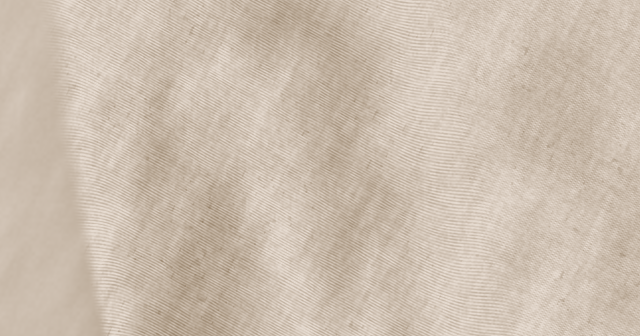
A Shadertoy shader for this texture:

```glsl
// Draped linen: soft folds lit from the side, with fine weft threads that
// bend over each ridge. A single tone value is built from fold shading,
// yarn noise and the thread wave, then mapped onto a beige ramp.

#define SHADE_COLOR vec3(0.69, 0.62, 0.54)
#define LIGHT_COLOR vec3(0.85, 0.80, 0.75)
#define BASE_TONE 0.84
#define FOLD_DEPTH 1.45
#define THREADS 100.0
#define THREAD_SLOPE 0.62
#define THREAD_CONTRAST 0.27
#define MOTTLE 0.62
#define YARN 0.50
#define GRAIN 0.32
#define FLECKS 0.45

const float TAU = 6.2831853;

float hash(vec2 p) {
    return fract(sin(dot(p, vec2(127.1, 311.7))) * 43758.5453);
}

float noise(vec2 p) {
    vec2 i = floor(p), f = fract(p);
    f = f * f * (3.0 - 2.0 * f);
    return mix(mix(hash(i), hash(i + vec2(1, 0)), f.x),
               mix(hash(i + vec2(0, 1)), hash(i + vec2(1, 1)), f.x), f.y);
}

float fbm(vec2 p) {
    float sum = 0.0, gain = 0.5;
    for (int i = 0; i < 4; i++) {
        sum += gain * noise(p);
        p = p * 2.03 + 17.3;
        gain *= 0.5;
    }
    return sum / 0.9375;
}

// Soft leaning patch of shade or light
float patchAt(vec2 p, vec2 center, vec2 size, float lean) {
    vec2 d = p - center;
    d.x -= lean * d.y;
    d /= size;
    return exp(-dot(d, d));
}

// Integral of a smooth 0-to-1 step at x = 0
float ramp(float x, float width) {
    return 0.5 * (x + width * log(2.0 * cosh(x / width)));
}

// Broad light and shade of the cloth in front of the left fold
float foldShading(vec2 p, float edge, float across) {
    float relief = 0.0;
    relief -= 0.42 * patchAt(p, vec2(0.46, 0.60), vec2(0.06, 0.25), 0.15);
    relief -= 0.56 * patchAt(p, vec2(0.56, 0.06), vec2(0.16, 0.34), 0.08);
    relief -= 0.24 * patchAt(p, vec2(0.66, 0.36), vec2(0.08, 0.17), -0.25);
    relief -= 0.38 * patchAt(p, vec2(0.87, 0.93), vec2(0.22, 0.15), -0.4);
    relief -= 0.40 * patchAt(p, vec2(1.03, 0.64), vec2(0.11, 0.24), 0.1);
    relief -= 0.20 * patchAt(p, vec2(1.08, 0.26), vec2(0.16, 0.25), 0.3);
    relief -= 0.15 * patchAt(p, vec2(1.72, 0.58), vec2(0.16, 0.36), -0.3);
    relief += 0.17 * patchAt(p, vec2(0.85, 0.22), vec2(0.07, 0.35), -0.3);
    relief += 0.10 * patchAt(p, vec2(0.66, 0.76), vec2(0.12, 0.18), -0.2);
    relief += 0.16 * exp(-pow((edge - 0.04) / 0.07, 2.0));
    relief += 0.10 * exp(-pow((across - 1.42) / 0.12, 2.0));
    return BASE_TONE + FOLD_DEPTH * relief;
}

void mainImage(out vec4 fragColor, in vec2 fragCoord) {
    vec2 p = fragCoord / iResolution.y;

    // Fold edge on the left, and a coordinate that follows the leaning ridges
    float edge = p.x - 0.31 + 0.16 * p.y + 0.012 * sin(3.0 * p.y);
    float across = p.x + 0.22 * p.y;
    float front = smoothstep(-0.7, 1.0, edge / mix(0.02, 0.07, p.y));
    float rightSide = smoothstep(1.42, 1.62, across);

    // Thread coordinates: level on the ridges, sloping in between
    float bend = ramp(across - 0.39, 0.05) - ramp(across - 1.37, 0.07)
               + ramp(across - 1.54, 0.06);
    float weft = p.y + THREAD_SLOPE * bend;
    float warp = p.x - 0.48 * p.y;
    weft += 0.007 * (noise(vec2(warp * 11.0, weft * 16.0)) - 0.5);

    // Weft lines, crossed by warp on the right
    float line = sin(TAU * THREADS * weft);
    float cross = sin(TAU * THREADS * 0.8 * warp);
    float weave = mix(line, 0.45 * line + 0.5 * cross * line, rightSide);
    weave *= 0.45 + 1.1 * noise(vec2(warp * 34.0, weft * 30.0));

    // Uneven yarn: long streaks along both thread directions
    float streaks = 0.55 * noise(vec2(warp * 60.0, weft * 9.0))
                  + 0.45 * noise(vec2(warp * 16.0, weft * THREADS)) - 0.5;
    float mottle = fbm(vec2(warp * 11.0, weft * 4.5)) - 0.5;
    float grain = noise(p * 170.0) - 0.5;
    float fleck = smoothstep(0.80, 1.0, noise(vec2(warp * 75.0, weft * 52.0) + 31.0));
    fleck *= smoothstep(0.35, 0.7, noise(p * 9.0 + 5.0));

    // Yarn noise fades on the brightly lit ridges
    float ridge = exp(-pow((across - 1.42) / 0.10, 2.0));
    float rough = 1.0 - 0.4 * ridge;
    float cloth = foldShading(p, edge, across);
    cloth += rough * (MOTTLE * mottle + YARN * streaks - FLECKS * fleck);
    cloth += GRAIN * grain + THREAD_CONTRAST * weave;

    // Out-of-focus cloth behind the fold
    float behind = 0.72 + 0.38 * (fbm(vec2(warp * 18.0, p.y * 6.0)) - 0.5);
    behind += 0.08 * (noise(p * 90.0) - 0.5);
    behind -= 0.36 * (1.0 - 0.8 * p.y) * exp(min(edge, 0.0) / 0.07);

    float tone = clamp(mix(behind, cloth, front), -0.6, 1.3);
    fragColor = vec4(mix(SHADE_COLOR, LIGHT_COLOR, tone), 1.0);
}
```
